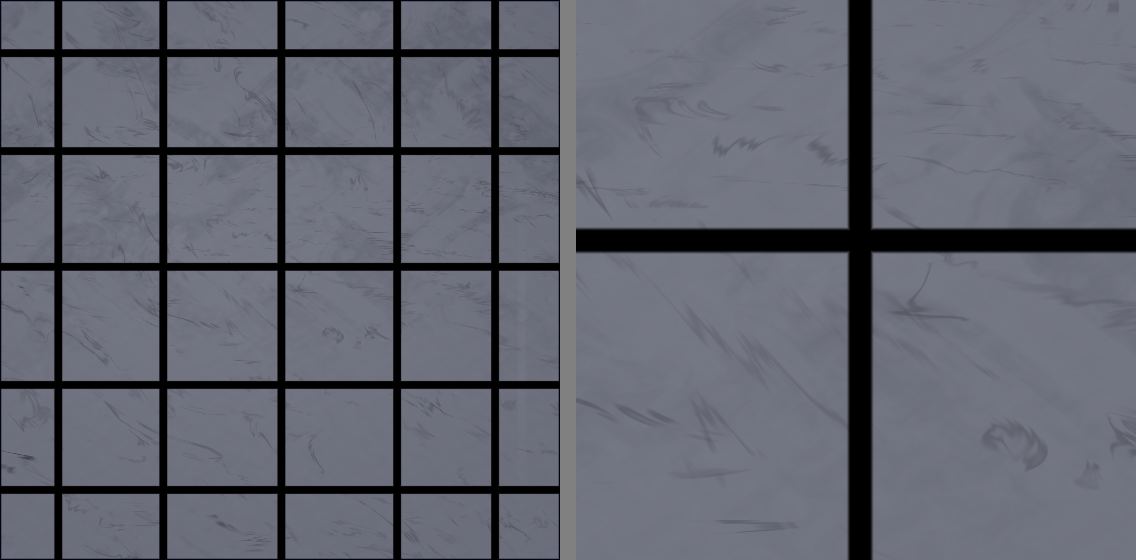
Left: the whole. Right: its middle third, enlarged.
A WebGL 2 fragment shader for this pattern:

```glsl
#version 300 es
precision highp float;
uniform vec2 u_resolution;
out vec4 fragColor;

const vec3 STONE_LIGHT = vec3(0.475, 0.485, 0.535);
const vec3 STONE_SHADE = vec3(0.365, 0.375, 0.425);
const vec3 VEIN_DARK = vec3(0.20, 0.21, 0.24);
const vec3 FRAME_NAVY = vec3(0.01, 0.01, 0.09);
const vec2 GRID_CENTER = vec2(0.5025, 0.5235);
const float JOINT_HALF_WIDTH = 0.0070;
const float FRAME_WIDTH = 0.0022;

vec2 hash2(vec2 p) {
  vec2 k = vec2(dot(p, vec2(127.1, 311.7)), dot(p, vec2(269.5, 183.3)));
  return fract(sin(k) * 43758.5);
}

mat2 rotation(float angle) {
  float c = cos(angle), s = sin(angle);
  return mat2(c, s, -s, c);
}

// Warped sines, each octave turned and finer
float layeredSines(vec2 p, int octaves) {
  float sum = 0.0, amplitude = 0.5;
  for (int i = 0; i < octaves; i++) {
    p += 0.8 * sin(p.yx * 1.3 + float(i) * 1.9);
    sum += amplitude * sin(p.x) * sin(p.y);
    p = rotation(0.9) * p * 1.75 + 2.3;
    amplitude *= 0.66;
  }
  return sum;
}

// Cellular noise: rounded pale spots of random size and strength
float cellSpots(vec2 p, float softness) {
  vec2 cell = floor(p);
  float spots = 0.0;
  for (int y = -1; y <= 1; y++) {
    for (int x = -1; x <= 1; x++) {
      vec2 id = cell + vec2(x, y);
      vec2 traits = hash2(id + 47.0);
      float radius = mix(0.14, 0.48, traits.x);
      float d = length(p - id - hash2(id));
      spots = max(spots, traits.y * smoothstep(radius, radius - softness, d));
    }
  }
  return spots;
}

// Broken threads falling to the right
float veins(vec2 p, float angle, float frequency, float thickness) {
  vec2 q = rotation(angle) * p;
  float bend = layeredSines(q * vec2(7.0, 15.0), 6);
  float ridge = abs(sin(q.y * frequency + 2.6 * bend));
  float broken = smoothstep(-0.05, 0.4, layeredSines(q * vec2(14.0, 30.0) + 5.0, 4));
  return broken * smoothstep(thickness, 0.0, ridge);
}

float softPatch(vec2 p, vec2 center, vec2 size) {
  vec2 d = (p - center) / size;
  return exp(-dot(d, d));
}

// Signed distance to joints that crowd together towards the sides
float jointDistance(vec2 p, vec2 center, float halfWidth) {
  float nearest = 1.0;
  for (int i = -2; i <= 2; i++) {
    float n = float(i);
    float offset = n * (0.2134 - n * (0.0021 + 0.0046 * n));
    vec2 d = abs(p - center - offset);
    nearest = min(nearest, min(d.x, d.y));
  }
  return nearest - halfWidth;
}

vec3 stoneColor(vec2 p) {
  // Broad light, dimmer at the bottom, right and top
  float tone = 0.48 + 0.36 * softPatch(p, vec2(0.42, 0.55), vec2(0.55, 0.40));
  tone -= 0.14 * smoothstep(0.70, 1.0, p.x) * smoothstep(0.35, 1.0, p.y);

  // Mottling and pale spots, mostly in the upper half
  float upper = smoothstep(0.22, 0.65, p.y);
  float cloud = layeredSines(p * vec2(13.0, 17.0) + 1.7, 6);
  float grain = layeredSines(p * vec2(95.0, 130.0), 4);
  float mottled = upper * smoothstep(-0.15, 0.35, cloud);
  tone += -0.30 * mottled + grain * mix(0.06, 0.20, mottled);
  float spots = cellSpots(p * 21.0, 0.12) + 0.6 * cellSpots(p * 43.0 + 9.0, 0.15);
  tone += 0.26 * spots * upper * smoothstep(-0.25, 0.3, cloud);

  // Faint upright glare in the right column
  float streak = smoothstep(0.010, 0.004, abs(p.x - 0.932));
  tone += 0.14 * streak * softPatch(p, vec2(0.932, 0.38), vec2(1.0, 0.22));

  // Fine veins, darker where the stone is crushed
  float crushed = softPatch(p, vec2(0.43, 0.08), vec2(0.08, 0.05))
    + softPatch(p, vec2(0.04, 0.18), vec2(0.05, 0.04))
    + softPatch(p, vec2(0.06, 0.49), vec2(0.16, 0.05))
    + softPatch(p, vec2(0.24, 0.04), vec2(0.05, 0.03));
  float steepness = mix(0.38, 0.72, smoothstep(0.5, 0.8, p.y));
  float threads = 0.30 * veins(p, steepness, 24.0, 0.20)
    + 0.18 * veins(p + 3.1, steepness + 0.12, 45.0, 0.30);
  threads += 0.75 * min(crushed, 1.0) * veins(p + 1.4, 0.5, 75.0, 0.55);
  vec3 stone = mix(STONE_SHADE, STONE_LIGHT, clamp(tone, -0.1, 1.0));
  return mix(stone, VEIN_DARK, min(threads, 0.8));
}

void main() {
  vec2 uv = gl_FragCoord.xy / u_resolution;
  float blur = max(0.0014, 0.75 / min(u_resolution.x, u_resolution.y));
  vec2 rim = min(uv, 1.0 - uv);
  float frame = smoothstep(-blur, blur, min(rim.x, rim.y) - FRAME_WIDTH);
  float tile = smoothstep(-blur, blur, jointDistance(uv, GRID_CENTER, JOINT_HALF_WIDTH));
  vec3 color = mix(FRAME_NAVY, stoneColor(uv), frame) * tile;
  fragColor = vec4(color, 1.0);
}
```
